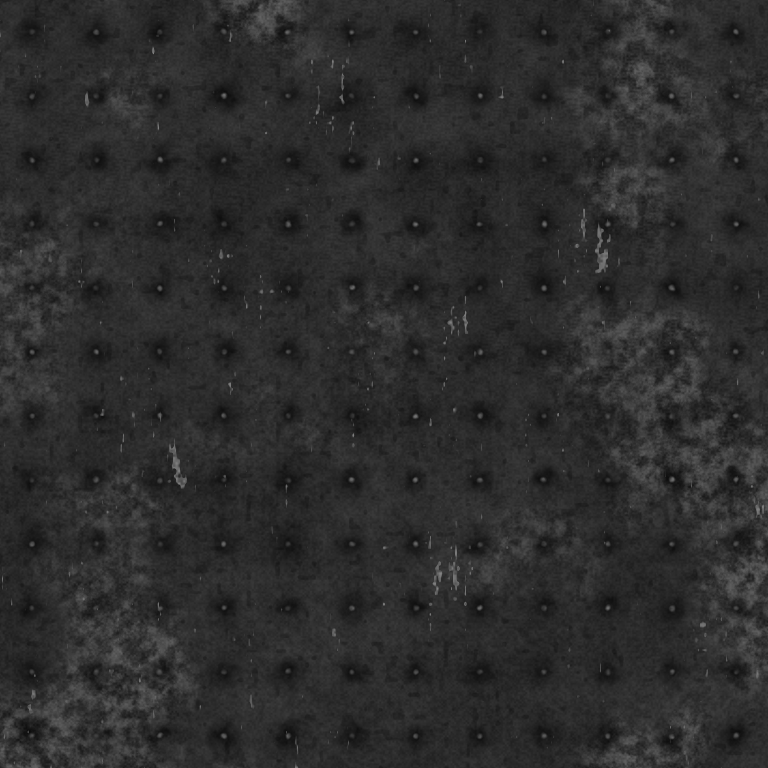
A three.js fragment shader for this texture:

```glsl
varying vec2 vUv;

#define REPEATS 12.0
#define BASE_GRAY 0.172
#define PATCH_GAIN 0.15
#define GRAIN_GAIN 0.075
#define HALO_RADIUS 0.19
#define HALO_DEPTH 0.56
#define STUD_RADIUS 0.062
#define STUD_GRAY 0.40
#define CHIP_GRAY 0.46
#define CHIP_CLUSTERS 11

float hash(vec2 p) {
  return fract(sin(dot(p, vec2(127.1, 311.7))) * 43758.5);
}

float noise(vec2 p) {
  vec2 i = floor(p);
  vec2 f = fract(p);
  f = f * f * (3.0 - 2.0 * f);
  float low = mix(hash(i), hash(i + vec2(1.0, 0.0)), f.x);
  float high = mix(hash(i + vec2(0.0, 1.0)), hash(i + vec2(1.0, 1.0)), f.x);
  return mix(low, high, f.y);
}

float fbm(vec2 p) {
  float sum = 0.0;
  float gain = 0.5;
  for (int i = 0; i < 5; i++) {
    sum += gain * noise(p);
    p = mat2(1.6, 1.2, -1.2, 1.6) * p + 17.3;
    gain *= 0.5;
  }
  return sum / 0.97;
}

// Cloudy worn surface with fine grain and dark specks
float surface(vec2 uv) {
  float grain = noise(uv * 410.0) * 0.6 + noise(uv * 215.0 + 31.0) * 0.4;
  float cloud = fbm(uv * 13.0 + 4.0);
  float mottle = fbm(uv * 85.0 + 9.0);
  float worn = smoothstep(0.47, 0.76, fbm(uv * 6.0 + 21.0));
  float dust = smoothstep(0.3, 0.75, mottle);
  float specks = smoothstep(0.76, 0.92, noise(uv * 105.0 + 57.0));

  float gray = BASE_GRAY + 0.09 * (cloud - 0.5) + 0.05 * (mottle - 0.5);
  gray += GRAIN_GAIN * (grain - 0.5) * (1.0 + worn);
  gray += PATCH_GAIN * worn * dust;
  return gray * (1.0 - 0.22 * specks * (1.0 - worn));
}

// Small bright stud in a ragged dark halo, varied per cell
float addStud(float gray, vec2 uv) {
  vec2 grid = uv * REPEATS;
  vec2 cell = floor(grid);
  vec2 p = fract(grid) - 0.5;
  float seed = hash(cell + 3.7);

  vec2 warp = vec2(fbm(grid * 5.0), fbm(grid * 5.0 + 40.0)) - 0.5;
  vec2 drift = 0.05 * (vec2(hash(cell + 11.0), hash(cell + 23.0)) - 0.5);
  float haloDist = length(p + drift + 0.22 * warp);
  float radius = HALO_RADIUS * mix(0.85, 1.15, seed);
  float halo = exp(-pow(haloDist / radius, 2.0));
  halo *= mix(0.75, 1.25, fbm(grid * 12.0 + 8.0));
  gray *= 1.0 - HALO_DEPTH * mix(0.8, 1.1, hash(cell + 5.0)) * halo;

  float studDist = length(p + 0.05 * warp);
  float stud = 1.0 - smoothstep(STUD_RADIUS * 0.15, STUD_RADIUS, studDist);
  float shine = mix(0.55, 1.1, hash(cell + 41.0));
  shine *= mix(0.7, 1.2, noise(uv * 260.0));
  return mix(gray, STUD_GRAY * shine, stud * 0.9);
}

// Vertical paint chips gathered in a few scattered clusters
float chips(vec2 uv) {
  float cluster = 0.0;
  for (int i = 0; i < CHIP_CLUSTERS; i++) {
    float id = float(i) + 1.0;
    vec2 center = vec2(hash(vec2(id, 2.0)), hash(vec2(id, 7.0)));
    vec2 size = vec2(0.03, 0.05) * mix(0.4, 1.1, hash(vec2(id, 13.0)));
    vec2 q = (uv - center) / size;
    cluster = max(cluster, exp(-dot(q, q)));
  }
  float streak = noise(uv * vec2(150.0, 24.0) + 6.0);
  float flake = noise(uv * vec2(330.0, 150.0) + 70.0);
  float stray = smoothstep(0.62, 0.8, fbm(uv * vec2(24.0, 9.0) + 33.0));
  float amount = 0.5 * streak + 0.5 * flake + 0.27 * cluster + 0.1 * stray;
  return smoothstep(0.84, 0.98, amount);
}

void main() {
  float gray = addStud(surface(vUv), vUv);
  float chipShade = CHIP_GRAY * mix(0.7, 1.25, noise(vUv * 300.0 + 15.0));
  gray = mix(gray, chipShade, 0.85 * chips(vUv));
  gl_FragColor = vec4(vec3(clamp(gray, 0.0, 1.0)), 1.0);
}
```
